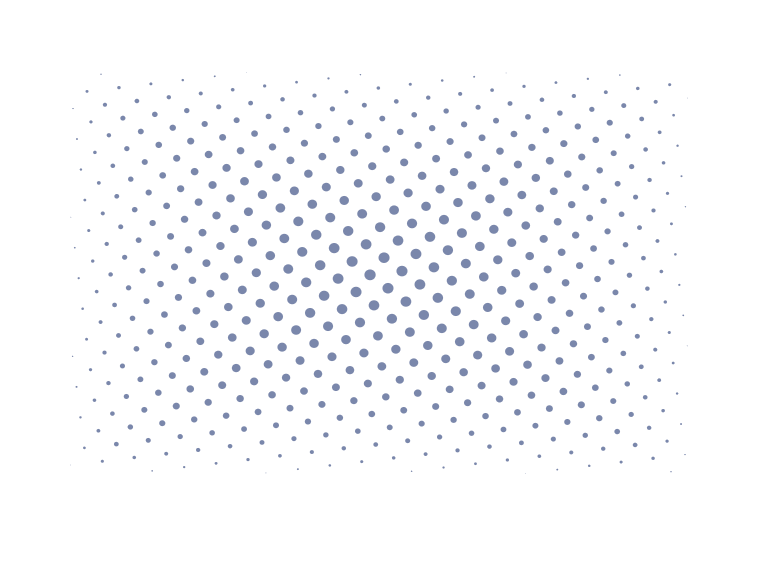
Write a Shadertoy shader that draws this pattern.

```glsl
const vec3 PAPER = vec3(1.0);
const vec3 INK = vec3(0.48, 0.53, 0.67);

// Lengths are in canvas heights, measured from the canvas centre.
const float GRID_ANGLE = 0.6627;
const float GRID_SPACING = 0.0380;
const float GRID_STRETCH = 1.0467;
const vec2 GRID_ORIGIN = vec2(-0.0244, 0.0195);
const float MAX_RADIUS = 0.25;                  // in grid cells
const vec2 FIELD_CENTER = vec2(-0.0087, 0.0227);
const vec2 FIELD_HALF_SIZE = vec2(0.541, 0.351);
const float FIELD_BULGE = 0.2;

// Tone falls from 1 at the field centre to 0 on its rectangular border.
float fieldTone(vec2 p) {
    vec2 inset = 1.0 - abs(p - FIELD_CENTER) / FIELD_HALF_SIZE;
    float t = max(min(inset.x, inset.y), 0.0);
    return t * (1.0 + FIELD_BULGE * (1.0 - t));
}

// Ink coverage of the rotated, stretched halftone grid.
float halftone(vec2 p, float pixel) {
    float c = cos(GRID_ANGLE), s = sin(GRID_ANGLE);
    mat2 cellToPlane = mat2(c, -s, s, c);
    vec2 stretch = vec2(GRID_STRETCH, 1.0);

    vec2 grid = ((p - GRID_ORIGIN) / stretch) * cellToPlane / GRID_SPACING;
    vec2 cell = floor(grid + 0.5);
    vec2 dotCenter = GRID_ORIGIN + stretch * (cellToPlane * cell) * GRID_SPACING;

    // Dot area follows the tone sampled at the dot centre.
    float radius = MAX_RADIUS * GRID_SPACING * sqrt(fieldTone(dotCenter));
    float edge = length(grid - cell) * GRID_SPACING - radius;
    float coverage = clamp(0.5 - edge / pixel, 0.0, 1.0);
    return coverage * min(1.0, 2.0 * radius / pixel);
}

void mainImage(out vec4 fragColor, in vec2 fragCoord) {
    vec2 p = (fragCoord - 0.5 * iResolution.xy) / iResolution.y;
    float ink = halftone(p, 1.0 / iResolution.y);
    fragColor = vec4(mix(PAPER, INK, ink), 1.0);
}
```
